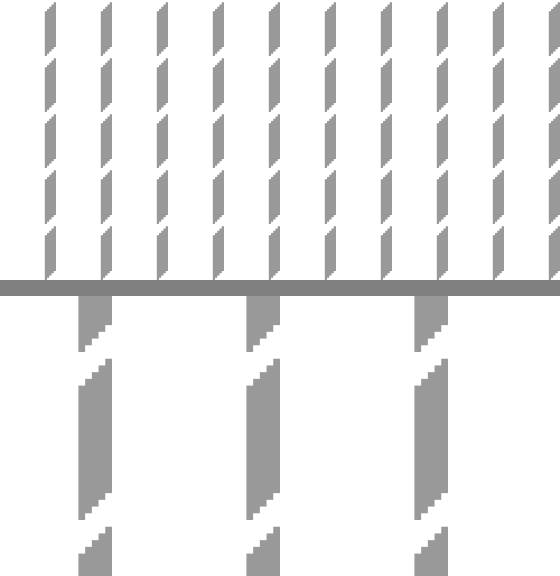
Top: the whole. Bottom: its middle third, enlarged.
Write a Shadertoy shader that draws this pattern.

```glsl
// Draws a grid of grey slanted bars with stepped ends on a white ground.

const float ROWS = 5.0;            // repeats down; square cells give ten across at 2:1
const float CELL = 25.0;           // grid units per cell side
const int STEPS = 5;               // one-unit-wide columns in a bar
const float BAR_LEFT = 20.0;       // left edge of the bar in its cell
const float BAR_HEIGHT = 20.0;     // height of each column
const vec3 GROUND = vec3(1.0);
const vec3 BAR_COLOR = vec3(0.6);

// Share of a pixel covered by a span that repeats once per cell
float spanCoverage(float position, float center, float size, float pixel) {
    float fromCenter = abs(mod(position - center + 0.5 * CELL, CELL) - 0.5 * CELL);
    float covered = (0.5 * size - fromCenter) / pixel + 0.5;
    return clamp(covered, 0.0, min(1.0, size / pixel));
}

// Each column sits one unit higher than the one to its left
float steppedBar(vec2 p, float pixel) {
    float coverage = 0.0;
    for (int i = 0; i < STEPS; i++) {
        float stepIndex = float(i);
        float across = spanCoverage(p.x, BAR_LEFT + stepIndex + 0.5, 1.0, pixel);
        float up = spanCoverage(p.y, 0.5 * BAR_HEIGHT + stepIndex, BAR_HEIGHT, pixel);
        coverage += across * up;
    }
    return coverage;
}

void mainImage(out vec4 fragColor, in vec2 fragCoord) {
    float pixel = ROWS * CELL / iResolution.y;
    float bar = steppedBar(fragCoord * pixel, pixel);
    fragColor = vec4(mix(GROUND, BAR_COLOR, bar), 1.0);
}
```
